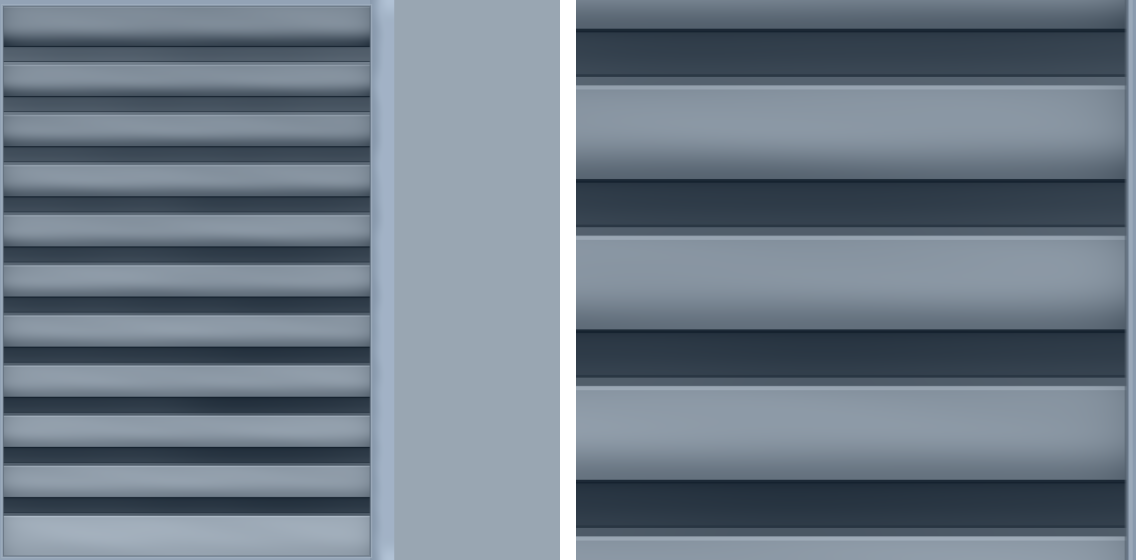
Left, the full canvas; right, a detail of the centre.
Give the GLSL for this pattern, as a Shadertoy shader.

```glsl
// Eleven horizontal steel-blue louvre slats with ten shaded recesses, set in a
// pale worn frame beside a flat wall. Each row is shaded from its distance to
// the slat edges; depth fades down the panel and layered sines add soft wear.
#define PERIOD 0.0895
#define FIRST_GAP 0.0830
#define GAP 0.0325
#define LAST_ROW 9.0
#define PANEL_MIN vec2(0.006, 0.011)
#define PANEL_MAX vec2(0.661, 0.993)
#define FRAME_RIGHT 0.704
#define LINE 0.0011
#define WEAR 0.016
#define WALL 0.65

// Steel-blue colour of a given brightness
vec3 steel(float g) {
    return vec3(g - 0.05, g, g + 0.05);
}

// Antialiased thin line around zero distance
float stroke(float d, float width, float aa) {
    return 1.0 - smoothstep(width - aa, width + aa, abs(d));
}

// Smooth uneven patches, about -1 to 1
float patches(vec2 p) {
    float a = sin(p.x * 7.0 + 1.7 * sin(p.y * 5.0));
    float b = sin(p.y * 11.0 + 1.3 * sin(p.x * 9.0 + 2.0));
    return 0.5 * a + 0.3 * b + 0.2 * sin(p.x * 17.0 - p.y * 23.0);
}

// Raised slat: s runs from its top (0) to its bottom (1)
float slatTone(float s, float height, vec2 p, float row, float aa) {
    float first = 1.0 - step(0.0, row);
    float last = step(LAST_ROW, row);
    float g = mix(0.555, 0.64, p.y) + 0.045 * last;
    float shade = mix(0.25, 0.13, smoothstep(0.0, 0.9, p.y)) * (1.0 - 0.6 * last);
    g -= (shade + 0.05 * first) * pow(smoothstep(0.35, 1.0, s), 1.6);
    g -= 0.035 * exp(-s * 9.0);
    float side = min(p.x - PANEL_MIN.x, PANEL_MAX.x - p.x);
    g -= 0.07 * exp(-max(side, 0.0) / 0.016);
    g += WEAR * patches(vec2(p.x * 1.6, row * 0.9 + s * 0.4));
    g += 0.08 * stroke(s * height - 0.0015, LINE, aa);
    return g;
}

// Recess below a slat: v is the distance from its upper edge
float gapTone(float v, vec2 p, float row, float aa) {
    float g = mix(0.43, 0.235, smoothstep(-0.15, 0.75, sqrt(p.y) - 0.15));
    g -= 0.05 * exp(-v / 0.005);
    g += 0.025 * smoothstep(0.012, 0.026, v);
    float middle = (p.x - 0.42) / 0.17;
    g -= 0.035 * exp(-middle * middle);
    g += WEAR * patches(vec2(p.x * 1.8 + 3.0, row * 1.3));
    // Lower lip, separated by a fine dark groove
    g += 0.11 * smoothstep(-aa, aa, v - 0.0275);
    return mix(g, 0.20, 0.75 * stroke(v - 0.0268, LINE * 0.7, aa));
}

// Rows of slats and recesses; p.y is measured downward
float panelTone(vec2 p, float aa) {
    float row = clamp(floor((p.y - FIRST_GAP) / PERIOD), -1.0, LAST_ROW);
    float start = FIRST_GAP + row * PERIOD;
    float v = p.y - start;
    float top = row < 0.0 ? PANEL_MIN.y : start + GAP;
    float bottom = row < LAST_ROW ? start + PERIOD : PANEL_MAX.y;
    float height = bottom - top;
    float s = clamp((p.y - top) / height, 0.0, 1.0);
    float g = slatTone(s, height, p, row, aa);
    if (row >= 0.0)
        g = mix(gapTone(v, p, row, aa), g, smoothstep(-aa, aa, v - GAP));
    // Dark crease under every slat but the last
    float crease = row < 0.0 ? p.y - FIRST_GAP : v;
    if (row < LAST_ROW) crease = min(abs(crease), abs(bottom - p.y));
    return mix(g, 0.13, 0.9 * stroke(crease, LINE, aa));
}

// Pale frame, darkened where it meets the panel
vec3 frameColour(vec2 p) {
    float across = (p.x - PANEL_MAX.x) / (FRAME_RIGHT - PANEL_MAX.x);
    float wobble = 0.12 * patches(vec2(p.x * 3.0, p.y * 4.0));
    float g = mix(0.60, 0.70, smoothstep(0.05, 0.6, across + wobble));
    if (across < 0.0) g = 0.64;
    float ends = smoothstep(0.04, 0.0, min(p.y, 1.0 - p.y));
    g += 0.06 * ends * smoothstep(0.2, 0.8, across);
    return steel(g) + vec3(-0.015, 0.0, 0.025);
}

void mainImage(out vec4 fragColor, in vec2 fragCoord) {
    vec2 p = fragCoord / iResolution.xy;
    p.y = 1.0 - p.y;
    float aa = 0.7 / min(iResolution.x, iResolution.y);

    // Signed distance to the panel rectangle
    vec2 middle = 0.5 * (PANEL_MIN + PANEL_MAX);
    vec2 q = abs(p - middle) - 0.5 * (PANEL_MAX - PANEL_MIN);
    float edge = max(q.x, q.y);

    vec3 colour = frameColour(p);
    colour = mix(steel(panelTone(p, aa)), colour, smoothstep(-aa, aa, edge));

    // Fine dark outline with a light rim just outside it
    colour = mix(colour, steel(0.38), 0.6 * stroke(edge, LINE, aa));
    colour = mix(colour, steel(0.72), 0.5 * stroke(edge - 0.0026, LINE, aa));

    // Flat wall to the right
    colour = mix(colour, steel(WALL), smoothstep(-aa, aa, p.x - FRAME_RIGHT));
    fragColor = vec4(colour, 1.0);
}
```
